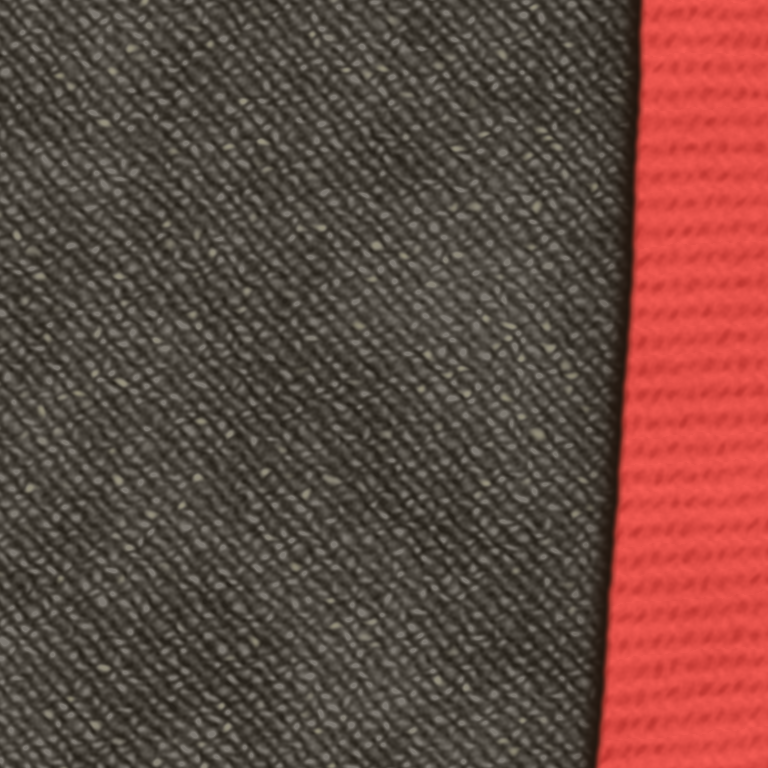
Reproduce this texture procedurally as a WebGL 1 fragment shader.

```glsl
precision highp float;
// Worn grey diagonal twill beside a slightly curved band of red ribbed knit.
uniform vec2 u_resolution;

const float TAU = 6.2831853;
const vec3 TWILL_DARK = vec3(0.23, 0.21, 0.18);
const vec3 TWILL_LIGHT = vec3(0.42, 0.40, 0.37);
const vec3 FLECK = vec3(0.62, 0.60, 0.50);
const vec3 SHADOW = vec3(0.13, 0.08, 0.05);
const vec3 RED_DEEP = vec3(0.74, 0.20, 0.18);
const vec3 RED_LIGHT = vec3(0.96, 0.36, 0.33);
const vec3 RED_RIM = vec3(0.50, 0.18, 0.14);

float hash(vec2 p) {
  vec3 q = fract(p.xyx * vec3(0.1031, 0.1030, 0.0973));
  q += dot(q, q.yzx + 33.33);
  return fract((q.x + q.y) * q.z);
}

float corner(vec2 cell, vec2 offset) {
  float angle = TAU * hash(cell);
  return dot(vec2(cos(angle), sin(angle)), offset);
}

// Gradient noise, roughly -0.7 to 0.7
float noise(vec2 p) {
  vec2 i = floor(p);
  vec2 f = fract(p);
  vec2 u = f * f * f * (f * (f * 6.0 - 15.0) + 10.0);
  vec2 e = vec2(1.0, 0.0);
  float low = mix(corner(i, f), corner(i + e, f - e), u.x);
  float high = mix(corner(i + e.yx, f - e.yx), corner(i + 1.0, f - 1.0), u.x);
  return mix(low, high, u.y);
}

// Zero on whole numbers, one halfway between them
float ridge(float x) {
  return 0.5 - 0.5 * cos(TAU * x);
}

// Diagonal ribs split into slanted yarn knots; counts are per canvas side
vec3 twill(vec2 p, vec2 ribCount, vec2 knotCount) {
  float rib = dot(p, ribCount) + 0.6 * noise(p * 5.0) + 0.34 * noise(p * 46.0);
  float ribId = floor(rib);
  float knot = dot(p, knotCount) + 0.5 * hash(vec2(ribId, 7.0))
             + 0.7 * noise(p * 37.0 + 5.0);
  vec2 id = vec2(ribId, floor(knot)) + 200.0;
  float across = ridge(rib);
  float along = ridge(knot);
  float yarn = across * (0.34 + 0.66 * along * mix(0.3, 1.45, hash(id)));

  // Fuzz stretched along the yarn slant, and broad worn patches
  vec2 slant = vec2(0.85 * p.x + 0.53 * p.y, 0.85 * p.y - 0.53 * p.x);
  float fuzz = noise(slant * vec2(62.0, 105.0)) + 0.4 * noise(p * 170.0);
  float wear = noise(p * 4.0 + 2.0) + 0.7 * noise(p * 11.0);
  float tone = -0.10 + 1.50 * yarn + 0.50 * fuzz + 0.32 * wear;
  vec3 color = mix(TWILL_DARK, TWILL_LIGHT, clamp(tone, -0.4, 1.4));

  float fleck = smoothstep(0.92, 1.0, hash(id + 57.0) + 0.05 * wear);
  return mix(color, FLECK, 0.8 * fleck * across * along);
}

// Horizontal rows marked by small slanted stitch hollows
vec3 knit(vec2 p, vec2 count) {
  float bend = 0.10 * (p.x - 0.8) * (1.0 - p.y) + 0.004 * noise(p * 8.0);
  vec2 q = vec2(p.x, p.y - bend) * count;
  q.y += 0.20 * noise(p * 38.0);
  float row = floor(q.y);
  q.x += 0.4 * hash(vec2(row, 3.0)) + 0.35 * noise(p * 30.0);
  vec2 cell = fract(q) - 0.5;
  float depth = mix(0.4, 1.0, hash(floor(q) + 90.0));

  float hollow = 1.0 - smoothstep(0.05, 0.45,
      length(vec2(cell.x - 0.9 * cell.y, cell.y * 1.1)));
  float groove = ridge(q.y);
  float loops = ridge(q.x + 0.5 + 0.8 * cell.y) * (1.0 - groove);
  float grain = noise(p * 95.0) + 0.4 * noise(p * 190.0);
  float tone = 0.76 - 0.22 * groove - 0.38 * hollow * depth + 0.12 * loops
             + 0.18 * grain + 0.14 * noise(p * 7.0);
  return mix(RED_DEEP, RED_LIGHT, clamp(tone, 0.0, 1.15));
}

// Horizontal position of the seam at height y
float seam(float y) {
  return 0.776 + 0.085 * y - 0.025 * y * y
       + 0.004 * noise(vec2(y * 7.0, 4.5)) + 0.002 * noise(vec2(y * 45.0, 8.5));
}

void main() {
  vec2 p = gl_FragCoord.xy / u_resolution;
  float pixel = 1.0 / u_resolution.x;
  float inside = p.x - seam(p.y);

  // Cloth darkens into the crease beside the band
  vec3 cloth = twill(p, vec2(40.0, 38.0), vec2(-30.0, 56.0));
  float soft = exp(min(inside, 0.0) / 0.035);
  float crease = smoothstep(-0.028, -0.004, inside);
  cloth = mix(cloth, SHADOW, clamp(0.38 * soft + 0.60 * crease, 0.0, 1.0));

  // The band rounds off toward its edge
  vec3 band = knit(p, vec2(46.0, 28.0));
  band = mix(RED_RIM, band, smoothstep(-0.002, 0.010, inside));

  float cover = smoothstep(-0.003 - pixel, 0.003 + pixel, inside);
  gl_FragColor = vec4(mix(cloth, band, cover), 1.0);
}
```
